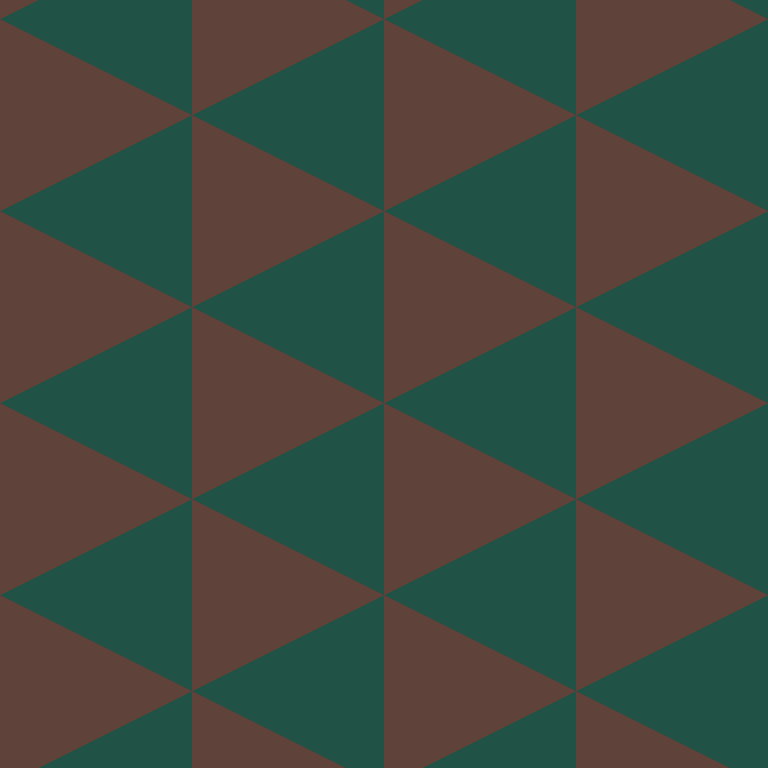
A WebGL 1 fragment shader for this pattern:

```glsl
precision highp float;

uniform vec2 u_resolution;

#define REPEATS 4.0
#define VERTEX_OFFSET 0.9
#define SLOPE 0.5
#define BROWN vec3(0.373, 0.263, 0.227)
#define GREEN vec3(0.125, 0.322, 0.270)

// Square wave that flips sign at every integer, softened over one pixel
float flipWave(float t, float pixel) {
    float signedDistance = 0.5 - abs(mod(t + 0.5, 2.0) - 1.0);
    return clamp(2.0 * signedDistance / pixel, -1.0, 1.0);
}

void main() {
    vec2 cell = gl_FragCoord.xy / u_resolution * REPEATS;
    cell.y -= VERTEX_OFFSET;
    vec2 pixel = REPEATS / u_resolution;
    float slantPixel = length(vec2(SLOPE, 1.0) * pixel);

    // Three line families cut the plane into triangles; each crossing swaps the colour
    float upright = flipWave(cell.x, pixel.x);
    float rising = flipWave(cell.y - SLOPE * cell.x, slantPixel);
    float falling = flipWave(cell.y + SLOPE * cell.x, slantPixel);
    float parity = upright * rising * falling;

    gl_FragColor = vec4(mix(GREEN, BROWN, 0.5 + 0.5 * parity), 1.0);
}
```
